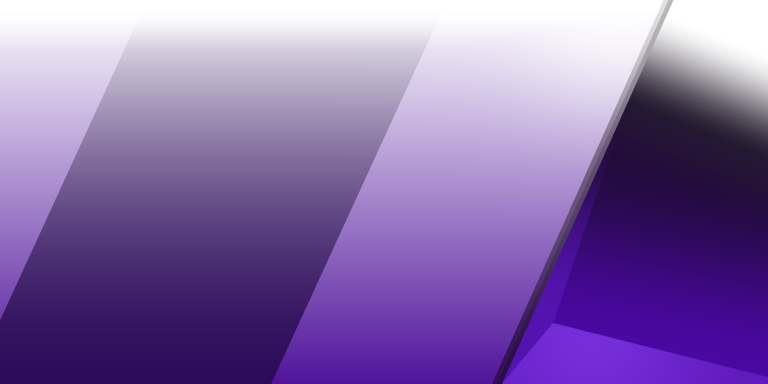
Reproduce this background procedurally as a Shadertoy shader.

```glsl
// Slanted violet bands fading to white at the top, beside a dark recessed
// panel with a soft light and a lit floor. Each part is a half-plane mask
// over a gradient; lengths are in canvas heights, origin at the lower left.

const vec3 WHITE        = vec3(1.0);
const vec3 BAND_LIGHT   = vec3(0.314, 0.078, 0.608);
const vec3 BAND_DARK    = vec3(0.175, 0.045, 0.355);
const vec3 PANEL_SHADE  = vec3(0.135, 0.040, 0.240);
const vec3 PANEL_VIOLET = vec3(0.285, 0.030, 0.630);
const vec3 SIDE_WALL    = vec3(0.350, 0.100, 0.720);
const vec3 FLOOR_NEAR   = vec3(0.460, 0.180, 0.850);
const vec3 FLOOR_FAR    = vec3(0.380, 0.105, 0.740);
const vec3 RIM_TOP      = vec3(0.880);
const vec3 RIM_MIDDLE   = vec3(0.440, 0.360, 0.510);
const vec3 RIM_BOTTOM   = vec3(0.200, 0.060, 0.340);

const float BAND_SLOPE  = 0.459;  // dx/dy of the band edges
const float BAND_LEFT   = -0.076; // band edges on the baseline
const float BAND_RIGHT  = 0.706;
const float RIM_SLOPE   = 0.447;
const float RIM_LEFT    = 1.281;
const float RIM_RIGHT   = 1.307;
const vec2  CORNER      = vec2(1.440, 0.159); // where walls and floor meet
const float WALL_SLOPE  = 0.340;  // dx/dy
const float FLOOR_SIDE  = 0.836;  // dx/dy
const float FLOOR_SLOPE = -0.252; // dy/dx
const vec2  LIGHT_POS   = vec2(1.823, 1.0);

// Smooth coverage of the side where d is positive.
float cover(float d) {
    float pixel = 1.0 / iResolution.y;
    return smoothstep(-0.7 * pixel, 0.7 * pixel, d);
}

// Signed horizontal distance to a line through (x0, y0).
float rightOf(vec2 p, vec2 origin, float slope) {
    return p.x - origin.x - slope * (p.y - origin.y);
}

vec3 bands(vec2 p) {
    float depth = 1.0 - p.y;
    vec3 light = mix(WHITE, BAND_LIGHT, depth);
    vec3 dark = mix(WHITE, BAND_DARK, 1.0 - pow(max(p.y, 0.0), 1.7));
    float inside = cover(rightOf(p, vec2(BAND_LEFT, 0.0), BAND_SLOPE))
                 * cover(-rightOf(p, vec2(BAND_RIGHT, 0.0), BAND_SLOPE));
    vec3 col = mix(light, dark, inside);

    // White haze along the top, stronger near the panel
    float haze = 1.0 - smoothstep(0.0, 0.14, depth);
    float bloom = 0.75 * exp(-dot(p - vec2(1.62, 1.0), p - vec2(1.62, 1.0)) / 0.07);
    return mix(col, WHITE, max(haze, bloom));
}

vec3 panel(vec2 p) {
    // Back wall: shade above, violet below
    float depth = 1.0 - p.y;
    float violet = smoothstep(0.39, 0.88, depth - 0.2 * (p.x - 1.5625));
    vec3 col = mix(PANEL_SHADE, PANEL_VIOLET, violet);

    // Side wall
    float wall = cover(-rightOf(p, CORNER, WALL_SLOPE));
    col = mix(col, SIDE_WALL, wall * 0.65 * smoothstep(0.3, 0.85, depth));

    // Tilted overhead light, with a grey falloff
    float fall = depth - 0.4 * (p.x - LIGHT_POS.x);
    float grey = 1.0 - smoothstep(0.25, 0.55, fall);
    col = mix(col, vec3(0.15, 0.14, 0.16), 0.75 * grey);
    col = mix(col, WHITE, 1.0 - smoothstep(0.065, 0.352, fall));

    // Floor
    float below = CORNER.y + FLOOR_SLOPE * (p.x - CORNER.x) - p.y;
    float ground = cover(below) * cover(rightOf(p, CORNER, FLOOR_SIDE));
    float away = smoothstep(0.0, 0.45, length(p - CORNER - vec2(0.1, -0.04)));
    return mix(col, mix(FLOOR_NEAR, FLOOR_FAR, away), ground);
}

vec3 rim(vec2 p) {
    vec3 col = mix(RIM_BOTTOM, RIM_MIDDLE, smoothstep(0.0, 0.6, p.y));
    col = mix(col, RIM_TOP, smoothstep(0.5, 1.0, p.y));
    float middle = 0.5 * (RIM_LEFT + RIM_RIGHT);
    float inner = cover(rightOf(p, vec2(middle, 0.0), RIM_SLOPE));
    return col * (1.0 - 0.18 * inner);
}

void mainImage(out vec4 fragColor, in vec2 fragCoord) {
    vec2 p = fragCoord / iResolution.y;
    vec3 col = bands(p);
    col = mix(col, rim(p), cover(rightOf(p, vec2(RIM_LEFT, 0.0), RIM_SLOPE)));
    col = mix(col, panel(p), cover(rightOf(p, vec2(RIM_RIGHT, 0.0), RIM_SLOPE)));
    fragColor = vec4(col, 1.0);
}
```
